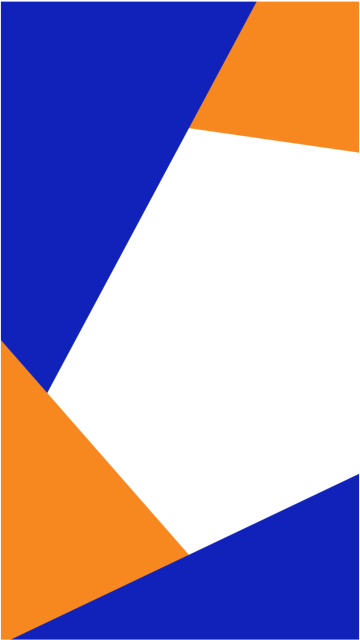
Reproduce this background procedurally as a Shadertoy shader.

```glsl
const vec3 WHITE = vec3(1.0);
const vec3 BLUE = vec3(0.067, 0.133, 0.729);
const vec3 ORANGE = vec3(0.965, 0.533, 0.122);
const vec2 CANVAS = vec2(0.5625, 1.0);

// Antialiased coverage of the half-plane to the left of the line a -> b
float leftOf(vec2 p, vec2 a, vec2 b, float pixel) {
    vec2 dir = normalize(b - a);
    vec2 q = p - a;
    float dist = dir.x * q.y - dir.y * q.x;
    return smoothstep(-0.8, 0.8, dist / pixel);
}

void mainImage(out vec4 fragColor, in vec2 fragCoord) {
    vec2 p = fragCoord / iResolution.xy * CANVAS;
    float pixel = 1.0 / iResolution.y;
    vec3 color = WHITE;

    // Overlapping panels, back to front
    color = mix(color, ORANGE, leftOf(p, vec2(0.2969, 0.7995), vec2(0.5599, 0.7617), pixel));
    color = mix(color, BLUE, leftOf(p, vec2(0.0742, 0.3867), vec2(0.4023, 1.0), pixel));
    color = mix(color, ORANGE, leftOf(p, vec2(0.2943, 0.1341), vec2(0.0013, 0.4688), pixel));
    color = mix(color, BLUE, leftOf(p, vec2(0.5599, 0.2591), vec2(0.0182, 0.0013), pixel));

    // Thin white margin
    vec2 lower = clamp((p - vec2(0.0014, 0.0006)) / pixel + 0.5, 0.0, 1.0);
    vec2 upper = clamp((CANVAS - vec2(0.0014, 0.0025) - p) / pixel + 0.5, 0.0, 1.0);
    color = mix(WHITE, color, lower.x * lower.y * upper.x * upper.y);

    fragColor = vec4(color, 1.0);
}
```
